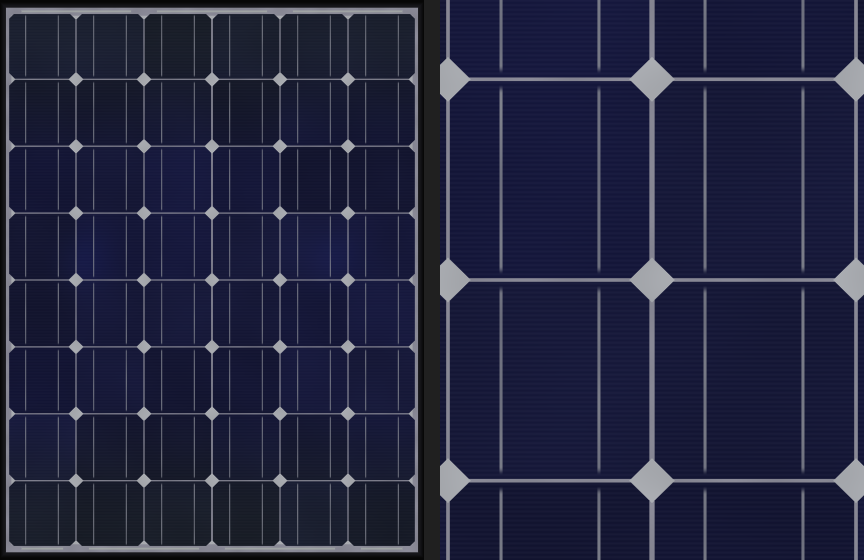
Left, the full canvas; right, a detail of the centre.
Reproduce this pattern procedurally as a WebGL 1 fragment shader.

```glsl
precision highp float;

uniform vec2 u_resolution;

float hash(vec2 p) {
  return fract(sin(dot(p, vec2(127.1, 311.7))) * 43758.5);
}

vec2 gradient(vec2 p) {
  float angle = 6.2832 * hash(p);
  return vec2(cos(angle), sin(angle));
}

float gradientNoise(vec2 p) {
  vec2 i = floor(p), f = fract(p);
  vec2 u = f * f * f * (f * (f * 6.0 - 15.0) + 10.0);
  vec2 e = vec2(1.0, 0.0);
  float low = mix(dot(gradient(i), f), dot(gradient(i + e.xy), f - e.xy), u.x);
  float high = mix(dot(gradient(i + e.yx), f - e.yx),
                   dot(gradient(i + e.xx), f - e.xx), u.x);
  return mix(low, high, u.y);
}

// Antialiased coverage of a signed distance
float fill(float d, float pixel) {
  return clamp(0.5 - d / pixel, 0.0, 1.0);
}

float boxDistance(vec2 p, vec2 halfSize) {
  vec2 d = abs(p) - halfSize;
  return max(d.x, d.y);
}

// Square cell with cut corners; the middle column gap is wider
float cellDistance(vec2 p, vec2 q) {
  float gap = abs(p.x) < 0.5 ? 0.013 : 0.009;
  float square = boxDistance(q, vec2(0.5 - gap, 0.491));
  float corner = (q.x + q.y - 0.888) * 0.7071;
  return max(max(square, corner), boxDistance(p, vec2(2.983, 3.975)));
}

vec3 siliconColor(vec2 p, float pixel) {
  vec2 id = floor(p);
  vec3 color = mix(vec3(0.085, 0.093, 0.215), vec3(0.1, 0.118, 0.168),
                   smoothstep(1.6, 3.8, abs(p.y)));
  // Tone shifts between cells and soft mottling
  color *= 0.9 + 0.2 * hash(id + 7.0);
  color.b += 0.025 * (hash(id + 31.0) - 0.5);
  color *= 1.0 + 0.1 * gradientNoise(p * 1.3 + 5.0);
  // Faint blue sheen on both sides
  vec2 sheen = vec2(abs(p.x) - 1.85, p.y - 0.3);
  color += vec3(0.005, 0.01, 0.045) * exp(-6.0 * dot(sheen, sheen));
  // Fine finger lines, faded where they fall below pixel size
  float visible = 1.0 - smoothstep(0.4, 1.0, pixel * 44.0);
  return color + 0.012 * visible * sin(6.2832 * 44.0 * p.y);
}

// Interconnect ribbons in the top and bottom margins
float ribbonCoverage(vec2 p, float pixel) {
  float shift = p.y > 0.0 ? 0.0 : 1.0;
  float x = abs(fract((p.x + shift) * 0.5 + 0.5) - 0.5) * 2.0;
  float d = max(x - 0.81, abs(abs(p.y) - 4.015) - 0.014);
  return fill(max(d, abs(p.x) - 2.8), pixel);
}

void main() {
  // One unit is one cell: six columns by eight rows, centred
  vec2 p = (gl_FragCoord.xy / u_resolution - 0.5) * vec2(6.235, 8.37);
  float pixel = 8.37 / u_resolution.y;
  vec2 q = abs(fract(p) - 0.5);

  // Pale backing sheet, brightest in the diamonds
  vec2 r = 0.5 - q;
  float diamond = fill((r.x + r.y - 0.112) * 0.7071, pixel);
  float inner = fill(boxDistance(p, vec2(2.95, 3.95)), pixel);
  vec3 color = mix(vec3(0.53, 0.53, 0.58), vec3(0.65, 0.66, 0.68), diamond * inner);
  color *= 1.0 + 0.08 * gradientNoise(p * 4.0);
  color = mix(color, vec3(0.65, 0.67, 0.66), 0.8 * ribbonCoverage(p, pixel));

  // Cells with two busbars that taper before each row gap
  vec3 cell = siliconColor(p, pixel);
  float taper = 1.0 - smoothstep(0.43, 0.475, q.y);
  float bar = fill(abs(q.x - 0.24) - 0.0075, pixel) * taper;
  float wear = 0.88 + 0.2 * gradientNoise(vec2(floor(p.x * 2.0) * 3.7, p.y * 3.0));
  cell = mix(cell, vec3(0.5, 0.51, 0.55), bar * wear);
  color = mix(color, cell, fill(cellDistance(p, q), pixel));

  // Black frame, darker toward the rim
  float frame = boxDistance(p, vec2(3.03, 4.07));
  vec3 frameColor = mix(vec3(0.085, 0.085, 0.1), vec3(0.025),
                        smoothstep(0.02, 0.09, frame));
  color = mix(frameColor, color, fill(frame, pixel));

  gl_FragColor = vec4(color, 1.0);
}
```
